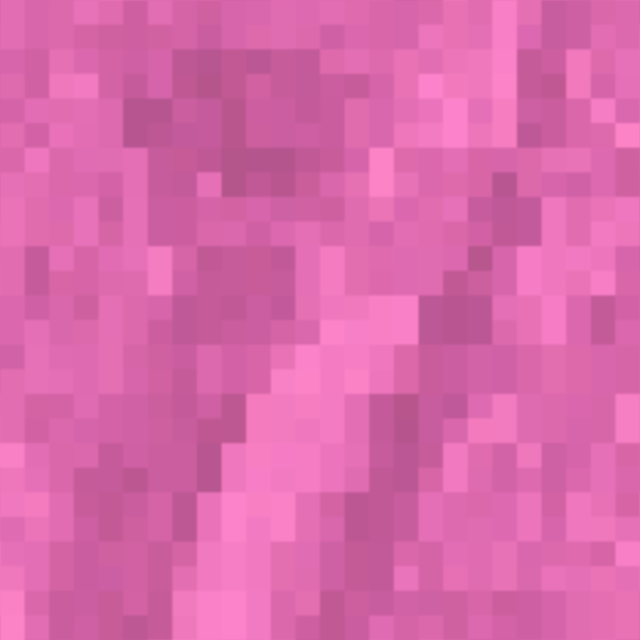
Reproduce this texture procedurally as a Shadertoy shader.

```glsl
// Pink mosaic of 26 x 26 soft-edged blocks, some joined in vertical pairs.
// A bright curved band with darker folds beside it sets the broad tones;
// layered sines and a per-block hash add the mottling.

float hash(vec2 p) {
    vec3 q = fract(vec3(p.xyx) * 0.1031);
    q += dot(q, q.yzx + 33.33);
    return fract((q.x + q.y) * q.z);
}

// 1 on the centre line, falling to 0 at the given half width
float stripe(float offset, float halfWidth) {
    return 1.0 - smoothstep(0.5 * halfWidth, halfWidth, abs(offset));
}

// Broad light and shade
float broadTone(vec2 p, out float band) {
    band = stripe(p.x - 0.335 - 0.25 * p.y - 0.5 * p.y * p.y, 0.10)
         * (1.0 - smoothstep(0.51, 0.55, p.y));
    float rightFold = stripe(p.x - 0.53 - 0.4 * p.y, 0.07)
                    * (1.0 - smoothstep(0.84, 0.92, p.y));
    float leftFold = stripe(p.x - 0.14 - 0.35 * p.y, 0.15)
                   * (1.0 - smoothstep(0.66, 0.85, p.y));
    float patchShade = 1.0 - smoothstep(0.75, 1.2,
                       length((p - vec2(0.36, 0.81)) / vec2(0.19, 0.12)));
    float glow = 1.0 - smoothstep(0.05, 0.14, length(p - vec2(0.74, 0.83)));
    float leftGlow = (1.0 - smoothstep(0.03, 0.10, p.x))
                   * (1.0 - smoothstep(0.28, 0.40, p.y));
    float mottling = 0.07 * sin(21.0 * p.x - 9.0 * p.y + 1.0)
                   + 0.06 * sin(13.0 * p.x + 27.0 * p.y + 2.0 * sin(11.0 * p.x))
                   + 0.05 * sin(47.0 * p.x - 19.0 * p.y);
    float shade = max(max(0.30 * rightFold, 0.22 * leftFold), 0.38 * patchShade);
    float calm = max(band, 0.7 * patchShade);
    return 0.59 + 0.33 * band + 0.22 * glow + 0.22 * leftGlow
         - shade * (1.0 - band) + mottling * (1.0 - 0.8 * calm);
}

vec3 blockColor(vec2 id) {
    // Join some blocks with their vertical neighbour
    float pairRow = 2.0 * floor(id.y / 2.0);
    if (hash(vec2(id.x, pairRow) + 71.0) < 0.42) id.y = pairRow;

    vec2 p = (id + 0.5) / 26.0;
    float band;
    float tone = broadTone(p, band);

    // Mostly gentle differences between blocks, with a few strong ones
    float jitter = 2.0 * hash(id + 5.0) - 1.0;
    tone += jitter * (0.06 + 0.14 * abs(jitter)) * (1.0 - 0.4 * band);

    // Stray bright blocks, more common on the right
    float sparkle = step(0.97 - 0.08 * smoothstep(0.5, 0.8, p.x), hash(id + 137.0));
    tone = clamp(tone + 0.27 * sparkle, 0.0, 1.0);

    vec3 deepRose = vec3(0.69, 0.33, 0.535);
    vec3 brightPink = vec3(0.99, 0.515, 0.785);
    vec3 color = mix(deepRose, brightPink, vec3(tone, pow(tone, 1.5), tone));
    color.b += 0.025 * (hash(id + 211.0) - 0.5);
    return color;
}

void mainImage(out vec4 fragColor, in vec2 fragCoord) {
    vec2 grid = fragCoord / iResolution.y * 26.0 - 0.5;
    vec2 corner = floor(grid);
    vec2 blend = smoothstep(0.41, 0.59, fract(grid));

    // Blend the four nearest blocks across a narrow border
    vec3 color = vec3(0.0);
    for (int i = 0; i < 4; i++) {
        vec2 cell = vec2(i & 1, i >> 1);
        vec2 weight = mix(1.0 - blend, blend, cell);
        color += weight.x * weight.y * blockColor(corner + cell);
    }
    fragColor = vec4(color, 1.0);
}
```
